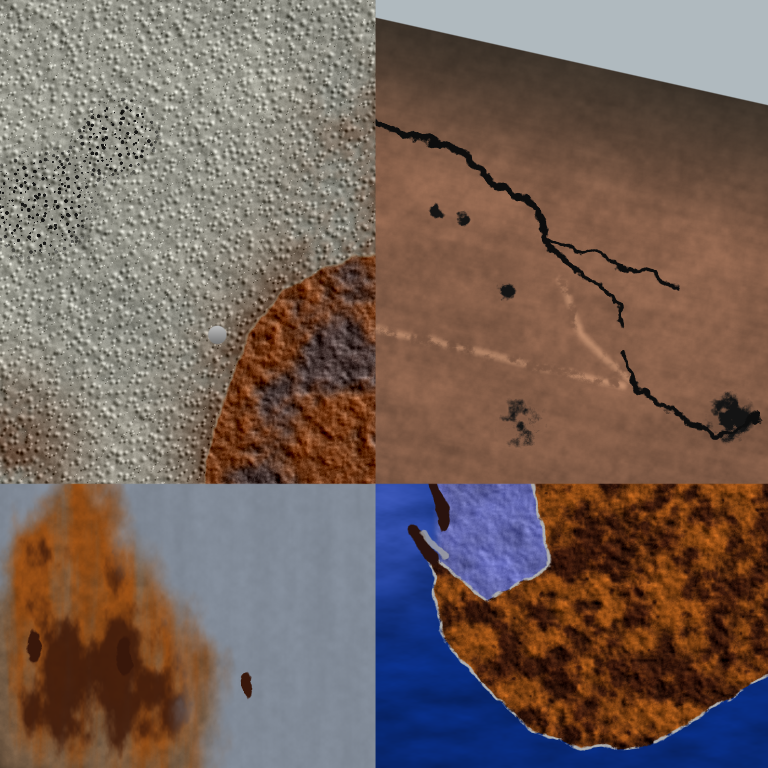
Give the GLSL for this texture, as a three.js fragment shader.

```glsl
// Four weathered metal panels: pitted paint, cracked copper, streaked steel, flaking enamel
#define SPLIT vec2(.489, .37)
#define SOFT .0012
#define COPPER vec3(.49, .345, .265)
#define STEEL vec3(.5, .535, .585)
#define DARK_RUST vec3(.22, .09, .04)
#define ORANGE vec3(.58, .3, .08)
#define ENAMEL vec3(.03, .16, .47)
#define LAVENDER vec3(.38, .4, .67)
varying vec2 vUv;

float hash(vec2 p) { return fract(sin(dot(p, vec2(127.1, 311.7))) * 43758.5); }
float noise(vec2 p) {
  vec2 i = floor(p), f = fract(p), e = vec2(1, 0);
  f *= f * (3. - 2. * f);
  return mix(mix(hash(i), hash(i + e), f.x), mix(hash(i + e.yx), hash(i + e.xx), f.x), f.y);
}
float fbm(vec2 p) {
  float sum = 0., amp = .5;
  for (int i = 0; i < 5; i++) { sum += amp * noise(p); p *= 2.03; amp *= .5; }
  return sum;
}
vec2 warp(vec2 p, float freq, float amp) {
  return p + amp * (vec2(fbm(p * freq), fbm(p * freq + 31.)) - .48);
}
// Scattered round grains, 0 to 1 high
float grains(vec2 p) {
  float h = 0.;
  for (int k = 0; k < 9; k++) {
    vec2 c = floor(p) + vec2(k / 3, k - k / 3 * 3) - 1.;
    float d = length(p - c - vec2(hash(c), hash(c + 5.)));
    h = max(h, smoothstep(.1 + .5 * hash(c + 9.), 0., d));
  }
  return h;
}
float fill(float d) { return smoothstep(SOFT, -SOFT, d); }
float blob(vec2 p, float x, float y, float r) { p = (p - vec2(x, y)) / r; return exp(-dot(p, p)); }
// Distance to a segment, and to two joined segments
float seg(vec2 p, float ax, float ay, float bx, float by) {
  vec2 a = vec2(ax, ay), d = vec2(bx, by) - a;
  return length(p - a - d * clamp(dot(p - a, d) / dot(d, d), 0., 1.));
}
float bend(vec2 p, float ax, float ay, float bx, float by, float cx, float cy) {
  return min(seg(p, ax, ay, bx, by), seg(p, bx, by, cx, cy));
}
// Negative on the left of a line, and of two joined lines
float side(vec2 p, float ax, float ay, float bx, float by) {
  return dot(p - vec2(ax, ay), normalize(vec2(by - ay, ax - bx)));
}
float corner(vec2 p, float ax, float ay, float bx, float by, float cx, float cy) {
  return max(side(p, ax, ay, bx, by), side(p, bx, by, cx, cy));
}

vec3 pittedPaint(vec2 p) {
  vec2 lit = p + .003;
  float n = fbm(p * 9.), fine = fbm(p * 75.), rough = fine - fbm(lit * 75.);
  float edge = (length((warp(p, 28., .02) - vec2(.5, .36)) / vec2(.23, .31)) - 1.) * .24;
  vec3 col = vec3(.58, .58, .54) * (.8 + .3 * n + .15 * fine);
  float stain = exp(-max(edge, 0.) * 22.) + blob(p, .52, .8, .1) + blob(p, 0., .4, .1);
  col = mix(col, vec3(.37, .27, .2), min(stain, 1.) * smoothstep(.25, .65, n + .25 * fine));
  col += .25 * (grains(p * 105.) - grains(lit * 105.)) + .45 * rough;
  // Pinhole clusters
  float pits = blob(p, .156, .824, .05) + blob(p, .05, .733, .07);
  col *= 1. - .85 * smoothstep(.2, .6, pits) * smoothstep(.3, .6, grains(p * 125.));
  // Bare rust, torn rim and nodule
  vec3 rust = mix(vec3(.31, .24, .23), vec3(.46, .23, .09), smoothstep(.4, .6, n + .25 * exp(edge * 22.)));
  col = mix(col, rust * (.65 + .6 * fine) + .9 * rough, fill(edge));
  col = mix(col, vec3(.6, .53, .44), fine * fill(abs(edge) - .0015));
  return mix(col, vec3(.6) + 12. * (p.y - .564), fill(length(p - vec2(.283, .564)) - .012));
}

vec3 crackedCopper(vec2 p) {
  float depth = .977 - .223 * (p.x - .489) - p.y, fine = fbm(p * 90.);
  vec3 col = mix(vec3(.2, .17, .14), COPPER, smoothstep(-.03, .22, depth));
  col *= .8 + .25 * (fbm(p * 14.) + fine - depth) + .2 * fbm(vec2(p.x * 5., depth * 65.));
  // Pale scratches
  vec2 q = warp(p, 30., .008);
  float pale = min(seg(q, .48, .575, .81, .498), bend(q, .73, .635, .755, .565, .82, .505));
  col += vec3(.17, .14, .11) * smoothstep(.009, 0., pale) * smoothstep(.3, .6, fine);
  // Branching fracture and pits
  q = warp(p, 45., .026);
  float trunk = min(bend(q, .485, .84, .54, .82, .61, .8), bend(q, .61, .8, .64, .768, .697, .73));
  trunk = min(trunk, bend(q, .697, .73, .717, .68, .75, .645));
  float twig = min(bend(q, .75, .645, .798, .62, .815, .575), bend(q, .717, .69, .8, .66, .885, .628));
  twig = min(twig, bend(q, .81, .54, .835, .49, .927, .43));
  twig = min(twig, seg(q, .927, .43, .99, .455));
  float pits = blob(q, .57, .728, .011) + blob(q, .604, .72, .012) + blob(q, .653, .623, .015);
  pits += blob(p, .95, .455, .035) + .6 * blob(p, .68, .45, .05);
  col = mix(col, vec3(.08), smoothstep(.3, .6, pits * fine * 1.5));
  col = mix(col, vec3(.05), fill(min(trunk - .0045, twig - .0028)));
  return mix(col, vec3(.69, .73, .75), fill(depth));
}

vec3 streakedSteel(vec2 p) {
  float n = fbm(p * vec2(26, 14)), fine = fbm(p * 95.), streak = fbm(p * vec2(38, 4));
  float down = SPLIT.y - p.y, ragged = p.x + .09 * (n - .5);
  float right = ragged - .13 - .135 * smoothstep(-.02, .26, down);
  float rust = smoothstep(.035, -.035, right) * smoothstep(-.03, .03, ragged - .065 + .6 * down);
  vec3 stain = mix(vec3(.5, .39, .29), ORANGE, smoothstep(.28, .6, streak * .65 + n * .4));
  stain *= .65 + .35 * n + .3 * fine;
  stain = mix(stain, DARK_RUST, .85 * smoothstep(.5, .7, n * .85 + .3 * blob(p, .115, .1, .1)));
  vec3 col = mix(STEEL * (.9 + .12 * streak + .08 * fine), stain, rust);
  // Dark flakes
  vec2 q = warp(p, 45., .018) * vec2(1, .4);
  float flakes = blob(q, .045, .063, .009) + blob(q, .164, .058, .01) + blob(q, .323, .043, .007);
  return mix(col, DARK_RUST, smoothstep(.3, .5, flakes));
}

vec3 flakingEnamel(vec2 p) {
  vec2 q = warp(p, 32., .016);
  float n = fbm(p * 30.), fine = fbm(p * 85.), wave = fbm(p * vec2(18, 45));
  float relief = fine - fbm((p + .003) * 85.);
  vec3 col = ENAMEL * (.72 + .5 * wave);
  col = mix(col, vec3(.23, .34, .72), blob(p, .49, .33, .11) * (.4 + wave));
  // Lavender coat beside bare rust
  float coat = max(corner(q, .565, .275, .635, .22, .712, .265), side(q, .712, .265, .697, .37));
  col = mix(col, LAVENDER * (.75 + .5 * n) + .4 * relief, fill(coat) * smoothstep(.56, .58, q.x));
  float bare = max(corner(q, .563, .25, .573, .18, .612, .125), corner(q, .612, .125, .69, .05, .768, .026));
  bare = max(max(bare, corner(q, .768, .026, .846, .03, 1., .121)), -coat);
  vec3 rust = mix(DARK_RUST, ORANGE, smoothstep(.36, .72, n + .2 * (fine - grains(q * 38.))));
  col = mix(col, rust * (.55 + .75 * fine) + relief * vec3(.5, .3, .15), fill(bare));
  col = mix(col, vec3(.68), fill(abs(bare) - .0017) * smoothstep(.28, .5, fine));
  // Splits and a curled flake
  float gap = min(seg(q, .563, .375, .58, .315), seg(q, .538, .312, .565, .272));
  col = mix(col, vec3(.16, .07, .05), fill(gap - .007));
  return mix(col, vec3(.65), .8 * fill(seg(q, .55, .308, .58, .275) - .004));
}

void main() {
  vec2 pick = smoothstep(SPLIT - SOFT, SPLIT + SOFT, vUv);
  vec3 upper = mix(pittedPaint(vUv), crackedCopper(vUv), pick.x);
  vec3 lower = mix(streakedSteel(vUv), flakingEnamel(vUv), pick.x);
  gl_FragColor = vec4(mix(lower, upper, pick.y), 1);
}
```
